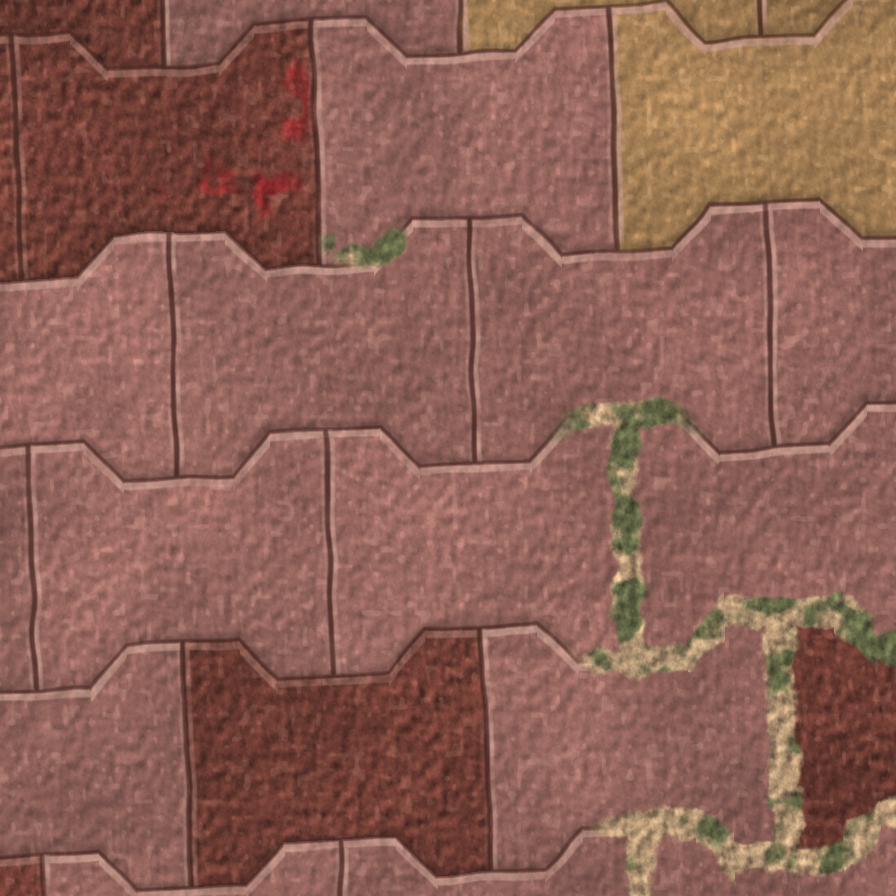
A WebGL 2 fragment shader for this texture:

```glsl
#version 300 es
precision highp float;
uniform vec2 u_resolution;
out vec4 outColor;

// Layout, in canvas units with y running down
const vec2 PITCH = vec2(0.3333, 0.2292);
const vec2 PHASE = vec2(0.013, 0.039);
const vec2 SKEW = vec2(-0.035, 0.050);
const float SHOULDER = 0.0625;
const float RAMP = 0.043;
const float NOTCH = 0.0456;
const float WOBBLE = 0.005;

// Joint and bevel half widths
const float GAP = 0.0019;
const float BEVEL = 0.0040;
const float MOSS_WIDTH = 0.017;

// Colours
const vec3 PINK = vec3(0.575, 0.392, 0.362);
const vec3 MAROON = vec3(0.425, 0.235, 0.200);
const vec3 OCHRE = vec3(0.610, 0.470, 0.315);
const vec3 EDGE = vec3(0.755, 0.585, 0.535);
const vec3 CREVICE = vec3(0.285, 0.160, 0.140);
const vec3 MOSS = vec3(0.370, 0.400, 0.265);
const vec3 SAND = vec3(0.700, 0.590, 0.455);
const vec3 SCUFF = vec3(0.570, 0.140, 0.160);

float hash(vec2 p) {
  vec3 q = fract(p.xyx * vec3(0.1031, 0.1030, 0.0973));
  q += dot(q, q.yzx + 33.33);
  return fract((q.x + q.y) * q.z);
}

float noise(vec2 p) {
  vec2 i = floor(p), f = fract(p);
  f = f * f * (3.0 - 2.0 * f);
  return mix(mix(hash(i), hash(i + vec2(1, 0)), f.x),
             mix(hash(i + vec2(0, 1)), hash(i + vec2(1, 1)), f.x), f.y);
}

float fbm(vec2 p) {
  float sum = 0.0, gain = 0.5;
  for (int i = 0; i < 4; i++) {
    sum += gain * noise(p);
    p = mat2(1.6, 1.2, -1.2, 1.6) * p + 7.3;
    gain *= 0.5;
  }
  return sum;
}

float band(float d, float halfWidth) {
  float soft = 0.0010 + 0.6 / u_resolution.y;
  return 1.0 - smoothstep(halfWidth - soft, halfWidth + soft, abs(d));
}

float blob(vec2 p, vec2 center, vec2 radius) {
  return 1.0 - smoothstep(0.4, 1.0, length((p - center) / radius));
}

float column(float row, float x) {
  return (x - PHASE.x) / PITCH.x - 0.5 * mod(row, 2.0);
}

// Signed distance to the nearest upright joint of a row
float upright(float row, float x) {
  return (fract(column(row, x) + 0.5) - 0.5) * PITCH.x;
}

// Signed distance below the notched upper edge of a row
float below(float row, vec2 p) {
  float t = (abs(upright(row, p.x)) - SHOULDER) / RAMP;
  float edge = PHASE.y + row * PITCH.y + NOTCH * clamp(t, 0.0, 1.0);
  float onRamp = step(0.0, t) * step(t, 1.0);
  return (p.y - edge) * mix(1.0, 0.70, onRamp);
}

// Pavers of the three pigments: x is maroon, y is ochre
vec2 pigment(float row, float col) {
  float pos = col + 0.5 * mod(row, 2.0);
  bool upper = row < 0.5;
  bool maroon = (upper && pos < 0.2) || (row == 3.0 && mod(col, 2.0) < 0.5)
             || (row == 4.0 && col < 0.0);
  return vec2(maroon, upper && pos > 1.2);
}

void main() {
  vec2 p = gl_FragCoord.xy / u_resolution;
  p.y = 1.0 - p.y;
  vec2 q = p + SKEW * p.yx;
  q += WOBBLE * (vec2(noise(p * 24.0), noise(p * 24.0 + 40.0)) - 0.5);

  // Find the paver and its distances to the joints
  float row = floor((q.y - PHASE.y) / PITCH.y);
  if (below(row, q) < 0.0) row -= 1.0;
  float col = floor(column(row, q.x));
  float top = below(row, q);
  float bottom = -below(row + 1.0, q);
  float side = upright(row, q.x);
  float joint = min(min(top, bottom), abs(side));

  // Paver colour with broad stains
  vec2 kind = pigment(row, col);
  vec3 color = mix(mix(PINK, MAROON, kind.x), OCHRE, kind.y);
  color *= 0.96 + 0.08 * hash(vec2(col, row) + 19.0);
  color *= 1.0 + 0.32 * (fbm(p * 9.0) - 0.47);

  // Red scuffs
  float scuff = blob(p, vec2(0.265, 0.215), vec2(0.10, 0.055))
              + blob(p, vec2(0.328, 0.115), vec2(0.025, 0.06));
  color = mix(color, SCUFF, 0.75 * kind.x * scuff * smoothstep(0.42, 0.62, fbm(p * 34.0)));

  // Gritty relief lit from one side, with pale flecks
  vec2 grit = p * vec2(115.0, 95.0);
  float relief = fbm(grit) - fbm(grit + vec2(0.55, 0.60));
  color *= 1.0 + relief * mix(0.42, 0.75, kind.x);
  float fleck = smoothstep(0.68, 0.90, noise(grit * 1.2 + 60.0));
  color += fleck * vec3(0.075, 0.065, 0.058);

  // Pale worn bevels beside dark joints
  float wear = smoothstep(0.15, 0.65, noise(p * 28.0 + 11.0));
  float rim = band(top - 0.0065, BEVEL) * mix(0.55, 0.85, wear);
  rim = max(rim, band(side - 0.0055, 0.0026) * mix(0.20, 0.75, wear));
  rim = max(rim, band(side + 0.0050, 0.0018) * 0.35 * wear);
  color = mix(color, EDGE * (1.0 + 0.3 * relief), rim * mix(1.0, 0.50, kind.x));
  color *= 1.0 - 0.18 * (1.0 - smoothstep(0.0, 0.016, bottom));
  float gap = max(band(min(top, bottom), GAP) * 0.75, band(side, GAP + 0.0008) * 0.90);
  color = mix(color, CREVICE, gap * mix(0.65, 1.0, noise(p * 40.0)));

  // Moss and sand spilling from the joints at the lower right
  float lower = smoothstep(0.64, 0.69, p.x) * smoothstep(0.63, 0.67, p.y);
  float stem = blob(p, vec2(0.700, 0.58), vec2(0.11, 0.24));
  float tuft = blob(p, vec2(0.410, 0.273), vec2(0.065, 0.035));
  float growth = clamp(lower + 1.6 * stem + 1.5 * tuft, 0.0, 1.0);
  float reach = MOSS_WIDTH * growth * (0.25 + 1.5 * fbm(p * 38.0));
  float cover = growth * (1.0 - smoothstep(reach - 0.004, reach + 0.003, joint));
  float green = fbm(p * 30.0 + 5.0) + 0.35 * (0.62 - p.y);
  vec3 growthColor = mix(SAND, MOSS, smoothstep(0.38, 0.56, green));
  growthColor *= 1.0 + 0.9 * relief;
  color = mix(color, growthColor, cover * 0.92);

  outColor = vec4(clamp(color, 0.0, 1.0), 1.0);
}
```
